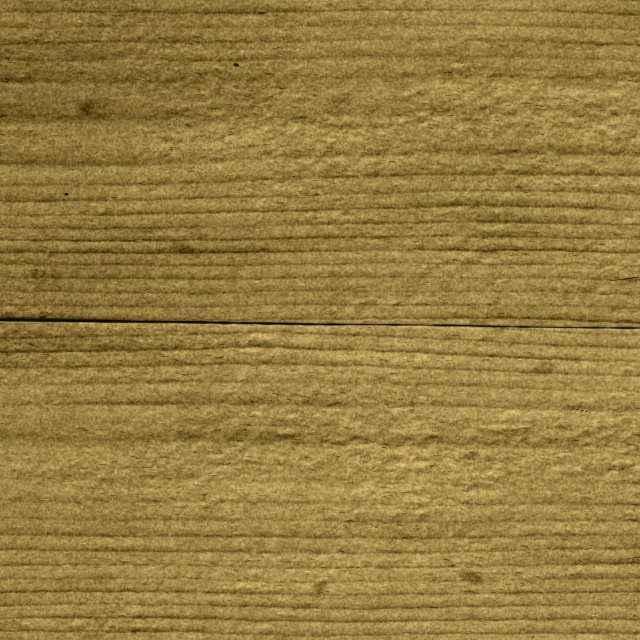
Give the GLSL for this texture, as a Shadertoy shader.

```glsl
// Two rough-sawn, tanned softwood planks meeting at a thin dark seam.
// Growth rings come from a warped phase that widens mid-plank; fibres, chips,
// splinters and stains are layered as brightness offsets on one colour ramp.

const vec3 DARK_WOOD = vec3(0.38, 0.29, 0.10);
const vec3 PALE_WOOD = vec3(0.73, 0.62, 0.36);
const vec3 GAP_COLOR = vec3(0.05, 0.04, 0.02);
const mat2 TURN = mat2(0.8, 0.6, -0.6, 0.8);

float hash(vec2 p) {
    vec3 q = fract(vec3(p.xyx) * 0.1031);
    q += dot(q, q.yzx + 33.33);
    return fract((q.x + q.y) * q.z);
}

float noise(vec2 p) {
    vec2 cell = floor(p), f = fract(p);
    f = f * f * (3.0 - 2.0 * f);
    float low = mix(hash(cell), hash(cell + vec2(1, 0)), f.x);
    float high = mix(hash(cell + vec2(0, 1)), hash(cell + vec2(1, 1)), f.x);
    return mix(low, high, f.y);
}

// Noise centred on zero
float wobble(vec2 p) { return noise(p) - 0.5; }

float fbm(vec2 p) {
    float sum = 0.0, gain = 0.5;
    for (int i = 0; i < 4; i++) {
        sum += gain * noise(p);
        p = TURN * p * 2.03 + 17.7;
        gain *= 0.5;
    }
    return sum / 0.9375;
}

// Scattered, slightly tilted and bent flecks; returns coverage
float flecks(vec2 p, vec2 cells, vec2 size, float bend, float density, float seed) {
    vec2 grid = p * cells, home = floor(grid);
    float cover = 0.0;
    for (int j = -1; j <= 1; j++)
    for (int i = -1; i <= 1; i++) {
        vec2 id = home + vec2(i, j), key = id + seed;
        vec2 center = id + vec2(hash(key), hash(key + 17.3));
        vec2 d = (grid - center) / cells;
        float turn = hash(key + 41.7) - 0.5;
        d.y += turn * (0.5 * d.x + bend * d.x * d.x);
        float scale = 0.5 + 0.7 * hash(key + 29.1);
        float keep = step(hash(key + 71.9), density);
        cover = max(cover, keep * (1.0 - smoothstep(0.4, 1.0, length(d / size) / scale)));
    }
    return cover;
}

// Darkness of the latewood rings at depth t below the plank's top edge
float rings(float x, float t, float wide, float seed) {
    float bent = t + 0.022 * wobble(vec2(x * 1.8, t * 5.0) + seed)
                   + 0.005 * wobble(vec2(x * 7.0, t * 20.0) + seed)
                   + 0.004 * (fbm(vec2(x * 45.0, t * 90.0) + seed) - 0.5);
    float phase = 47.0 * bent - 2.8 * tanh((bent - 0.19) / 0.08);
    float r = fract(phase), id = floor(phase);
    float band = smoothstep(0.25, 0.8, r) * (1.0 - smoothstep(0.86, 0.98, r));
    float line = smoothstep(0.66, 0.8, r) * (1.0 - smoothstep(0.82, 0.94, r));
    float strength = 0.45 + 0.55 * hash(vec2(id + 9.0, seed));
    float along = 0.6 + 0.8 * noise(vec2(x * 5.0, id * 3.7 + seed));
    return (0.6 * band + 0.5 * line) * strength * along * (1.0 - 0.45 * wide);
}

float woodTone(vec2 p, float t, float lower) {
    float seed = 3.7 + 23.4 * lower;
    vec2 q = vec2(p.x, t) + seed;
    float wide = exp(-pow((t - 0.20) / 0.08, 2.0));

    // Uneven light, broad streaks and rings
    float tone = 0.69 + 0.06 * lower + 0.24 * (smoothstep(0.0, 0.65, p.x) - 0.6);
    tone -= 0.14 * smoothstep(0.75, 1.0, p.y);
    tone += 0.20 * wobble(q * vec2(2.5, 14.0)) + 0.18 * wobble(q * vec2(4.0, 65.0));
    tone += 0.16 * wobble(q * vec2(12.0, 210.0));
    tone -= 0.54 * rings(p.x, t, wide, seed);

    // Saw marks and fine turned pore grain
    tone += 0.08 * wobble(q * vec2(75.0, 14.0));
    tone += 0.42 * wobble(TURN * q * 390.0) + 0.30 * wobble(TURN * TURN * q * 230.0);

    // Torn relief, lit from above and roughest in the wide-ringed zone
    float rough = wide * smoothstep(0.1, 0.6, p.x);
    float patchy = smoothstep(0.38, 0.65, fbm(q * vec2(7.0, 14.0)) + 0.15 * rough);
    vec2 fibre = q * vec2(50.0, 95.0);
    float slope = fbm(fibre) - fbm(fibre + vec2(0.1, 0.4));
    tone += (0.35 + 0.5 * patchy + 0.5 * rough) * slope;

    // Dark curled chips, upright nicks and pale splinters
    float chips = flecks(q, vec2(30.0, 52.0), vec2(0.010, 0.0016), 110.0, 0.5, 5.3);
    float curls = flecks(q, vec2(52.0, 60.0), vec2(0.006, 0.0014), 260.0, 0.5, 47.2);
    tone -= (0.20 + 0.22 * patchy) * chips + (0.10 + 0.26 * patchy) * curls;
    tone -= 0.22 * flecks(q, vec2(45.0, 30.0), vec2(0.0014, 0.006), 0.0, 0.16, 8.9);
    tone += 0.40 * flecks(q, vec2(24.0, 40.0), vec2(0.008, 0.0014), 60.0, 0.18, 61.2);

    // Smoky stains, small pits and drying cracks
    float smoke = flecks(q, vec2(6.0, 8.0), vec2(0.030, 0.018), 0.0, 0.28, 31.6);
    tone -= 0.55 * smoke * smoothstep(0.35, 0.75, fbm(q * 45.0));
    tone -= 1.3 * flecks(q, vec2(4.0, 5.0), vec2(0.006, 0.004), 0.0, 0.10, 12.4);
    float crack = flecks(q, vec2(6.0, 12.0), vec2(0.035, 0.0016), 3.0, 0.25, 90.7);
    tone -= 0.8 * crack * smoothstep(0.72, 0.9, p.x);

    // Worn, broken pale lip beneath the seam
    float lip = 0.12 * (1.0 - smoothstep(0.0, 0.025, t))
              + 0.35 * (1.0 - smoothstep(0.003, 0.007, t)) * noise(q * vec2(25.0, 200.0));
    return tone + lower * lip;
}

void mainImage(out vec4 fragColor, in vec2 fragCoord) {
    vec2 p = fragCoord / iResolution.xy;
    float pixel = 1.0 / iResolution.y;
    float seam = 0.5 - 0.013 * p.x + 0.0012 * wobble(vec2(p.x * 14.0, 2.0));
    float lower = step(p.y, seam);
    float t = mix(1.0, seam, lower) - p.y;
    vec3 color = mix(DARK_WOOD, PALE_WOOD, clamp(woodTone(p, t, lower), -0.8, 1.5));

    // Seam narrows toward the right, with a soft shadow above it
    float halfGap = mix(0.0023, 0.0011, smoothstep(0.1, 0.65, p.x))
                  + 0.0012 * wobble(vec2(p.x * 60.0, 7.0));
    float away = abs(p.y - seam);
    color *= 1.0 - 0.22 * (1.0 - lower) * (1.0 - smoothstep(0.0, 0.007, away));
    float gap = 1.0 - smoothstep(halfGap - pixel, halfGap + pixel, away);
    fragColor = vec4(mix(color, GAP_COLOR, gap), 1.0);
}
```
